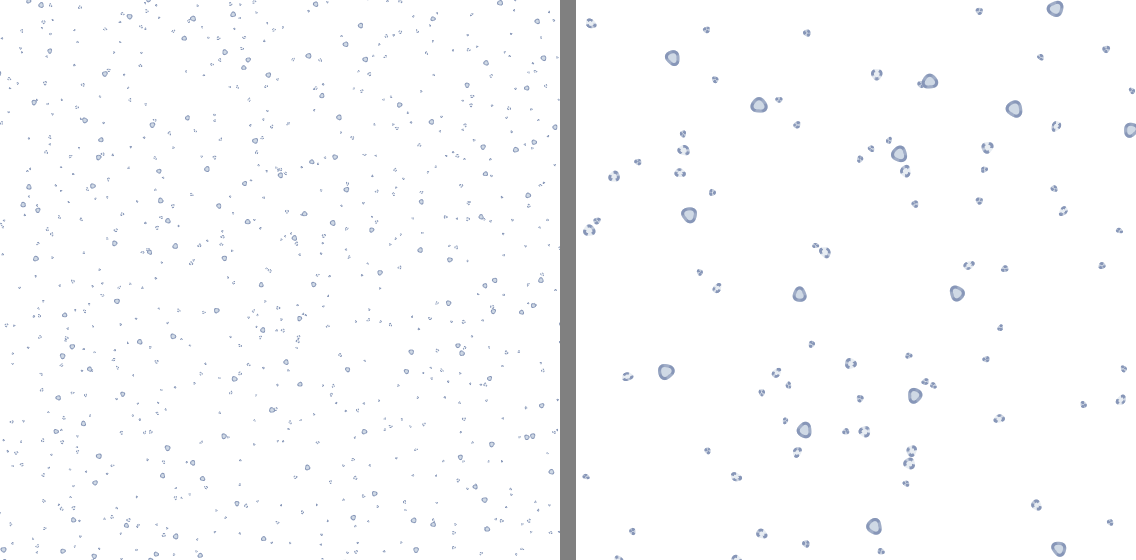
Left, the full canvas; right, a detail of the centre.
Write a WebGL 2 fragment shader that draws this pattern.

```glsl
#version 300 es
precision highp float;

uniform vec2 u_resolution;
out vec4 fragColor;

#define PAPER vec3(1.0)
#define RIM_COLOR vec3(0.53, 0.59, 0.72)
#define CORE_COLOR vec3(0.80, 0.84, 0.89)
#define BEAD_RADIUS 0.0047
#define CHIP_RADIUS 0.0034
#define SPECK_RADIUS 0.0021
#define RIM_WIDTH 0.0019
#define SIZE_SPREAD 0.16
#define TAU 6.28319

vec3 hash3(vec3 p) {
    p = fract(p * vec3(0.1031, 0.1030, 0.0973));
    p += dot(p, p.yxz + 33.33);
    return fract((p.xxy + p.yxx) * p.zyx);
}

// Soft inside mask of a signed distance, one pixel wide
float coverage(float dist, float pixel) {
    return clamp(0.5 - dist / pixel, 0.0, 1.0);
}

// One grain: pale core inside a rim that breaks up as ragged grows
vec3 drawGrain(vec3 color, vec2 q, float radius, float ragged, vec3 rnd, float pixel) {
    float turn = TAU * rnd.x;
    q = mat2(cos(turn), -sin(turn), sin(turn), cos(turn)) * q;
    q.y *= 1.0 + 0.5 * ragged * rnd.y;

    float angle = atan(q.y, q.x + 1e-6);
    float wave = sin(3.0 * angle + TAU * rnd.y) + 0.7 * sin(2.0 * angle + TAU * rnd.z);
    float dist = length(q) - radius * (1.0 + 0.07 * wave);

    float body = coverage(dist, pixel);
    float rim = body * (1.0 - coverage(dist + RIM_WIDTH, pixel));
    float solid = smoothstep(-0.9, 0.4, wave);
    rim *= mix(0.75 + 0.25 * solid, solid, ragged);

    float core = body * mix(1.0, 0.45, ragged);
    color = mix(color, CORE_COLOR, core);
    return mix(color, RIM_COLOR, rim);
}

// Randomly filled grid with one freely placed grain per cell
vec3 scatter(vec3 color, vec2 p, float cells, float share, float radius,
             float ragged, float seed, float pixel) {
    vec2 home = floor(p * cells);
    for (int y = -1; y <= 1; y++) {
        for (int x = -1; x <= 1; x++) {
            vec2 cell = home + vec2(x, y);
            vec3 place = hash3(vec3(cell + 7.0, seed));
            vec3 look = hash3(vec3(cell + 91.0, seed + 17.0));
            if (place.z > share) continue;
            vec2 q = p - (cell + place.xy) / cells;
            float size = radius * (1.0 + SIZE_SPREAD * (look.z - 0.5));
            if (length(q) > 2.0 * size + pixel) continue;
            color = drawGrain(color, q, size, ragged, look, pixel);
        }
    }
    return color;
}

void main() {
    float pixel = 1.0 / min(u_resolution.x, u_resolution.y);
    vec2 p = gl_FragCoord.xy * pixel;

    vec3 color = PAPER;
    color = scatter(color, p, 33.0, 0.38, SPECK_RADIUS, 0.6, 3.0, pixel);
    color = scatter(color, p, 23.0, 0.38, CHIP_RADIUS, 1.0, 29.0, pixel);
    color = scatter(color, p, 17.0, 0.45, BEAD_RADIUS, 0.12, 53.0, pixel);

    fragColor = vec4(color, 1.0);
}
```
